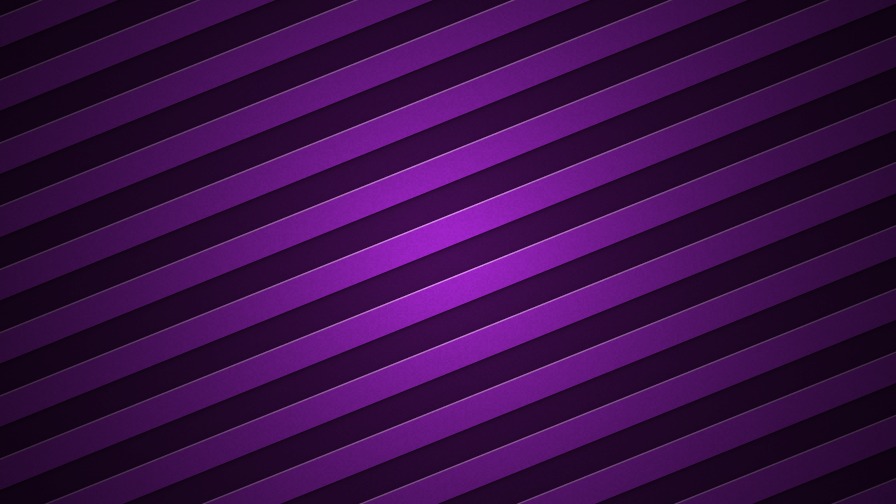
Give the GLSL for this background, as a Shadertoy shader.

```glsl
// Slanted purple stripes, each with a thin light line on its upper edge and a
// soft shadow under its lower edge, lit by a round glow in the canvas centre.
// Lengths are in canvas heights; stripes repeat with fract along their normal.

const float ANGLE = 0.382;          // tilt of the stripes, radians
const float PERIOD = 0.1164;        // distance between stripes
const float PHASE = 0.58;           // place in the cycle at the centre
const float LINE_WIDTH = 0.0027;
const float SHADOW_SIZE = 0.0045;
const float GRAIN_CELLS = 288.0;    // grain cells per canvas height

const vec3 STRIPE_COLOR = vec3(0.62, 0.14, 0.78);
const vec3 GAP_COLOR = vec3(0.265, 0.05, 0.325);
const vec3 LINE_COLOR = vec3(0.86, 0.58, 0.92);

float hash(vec2 p) {
    return fract(sin(dot(p, vec2(127.1, 311.7))) * 43758.5453);
}

// Antialiased step at an edge, one pixel wide
float edge(float d, float start, float pixel) {
    return clamp((d - start) / pixel + 0.5, 0.0, 1.0);
}

// Antialiased coverage of the interval from lo to hi
float band(float d, float lo, float hi, float pixel) {
    return edge(d, lo, pixel) - edge(d, hi, pixel);
}

// Distance below the nearest stripe's upper edge
float stripeDistance(vec2 p, float angle, float period, float phase) {
    float across = dot(p, vec2(sin(angle), -cos(angle)));
    return (fract(across / period + phase + 0.25) - 0.25) * period;
}

// Round falloff with a softened peak
float glow(vec2 p, float softness, float falloff) {
    float r = sqrt(dot(p, p) + softness * softness) - softness;
    return exp(-falloff * r);
}

void mainImage(out vec4 fragColor, in vec2 fragCoord) {
    float pixel = 1.0 / iResolution.y;
    vec2 p = (fragCoord - 0.5 * iResolution.xy) * pixel;

    // Stripes over the darker gaps
    float d = stripeDistance(p, ANGLE, PERIOD, PHASE);
    float lowerEdge = 0.5 * PERIOD;
    vec3 color = mix(GAP_COLOR, STRIPE_COLOR, band(d, 0.0, lowerEdge, pixel));

    // Shadow cast below the stripe, and a faint one above it
    float below = edge(d, lowerEdge, pixel) * exp(-max(d - lowerEdge, 0.0) / SHADOW_SIZE);
    float above = edge(-d, 0.0, pixel) * exp(-max(-d, 0.0) / SHADOW_SIZE);
    color *= 1.0 - 0.45 * below - 0.15 * above;

    // Light line on the upper edge
    color = mix(color, LINE_COLOR, band(d, 0.0, LINE_WIDTH, pixel));

    // Central light and fine grain
    color *= glow(p, 0.1, 1.6);
    color *= 1.0 + 0.07 * (hash(floor(p * GRAIN_CELLS)) - 0.5);

    fragColor = vec4(color, 1.0);
}
```
